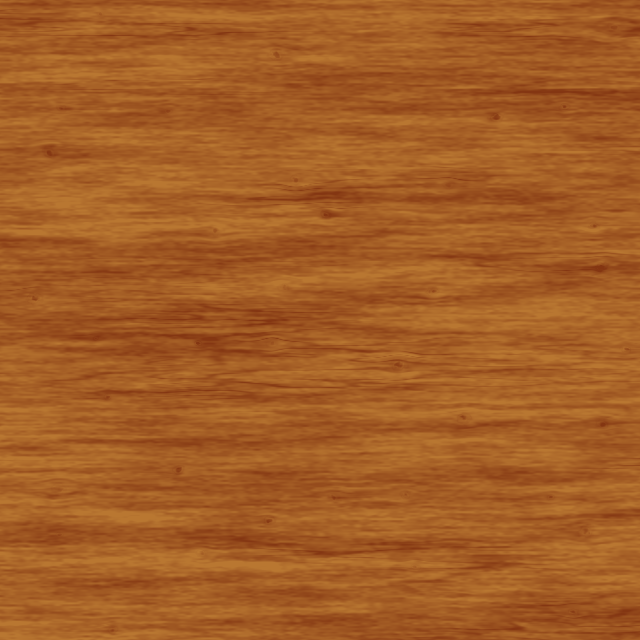
This texture is drawn by a Shadertoy shader. Its source:

```glsl
// Warm brown wood veneer with horizontal grain and small scattered knots.
// Layers of stretched streak noise set the tone; knots bend the grain
// around them and leave dark hearts, tapering tails and pale halos.

#define MEAN_COLOR vec3(0.647, 0.372, 0.148)
#define TONE_STEP vec3(0.034, 0.042, 0.020)
#define BAND_AMOUNT 1.4
#define STREAK_AMOUNT 1.25
#define FIBER_AMOUNT 1.2
#define PORE_AMOUNT 0.95
#define LINE_AMOUNT 1.9
#define KNOT_GRID vec2(5.0, 10.0)
#define KNOT_CHANCE 0.7
#define KNOT_SIZE 0.006

float hash(vec2 p) {
    return fract(sin(dot(p, vec2(127.1, 311.7))) * 43758.5453);
}

// Smooth noise along one row; each row is shifted to hide the lattice
float rowNoise(float x, float row) {
    x += 17.0 * hash(vec2(row, 4.7));
    float cell = floor(x);
    float t = smoothstep(0.0, 1.0, x - cell);
    return mix(hash(vec2(cell, row)), hash(vec2(cell + 1.0, row)), t);
}

// Two-dimensional noise in the range -1 to 1
float grain(vec2 p) {
    float row = floor(p.y);
    float t = smoothstep(0.0, 1.0, p.y - row);
    return 2.0 * mix(rowNoise(p.x, row), rowNoise(p.x, row + 1.0), t) - 1.0;
}

// Returns grain displacement, knot darkness, pale halo and line strength
vec4 knots(vec2 p) {
    vec4 sum = vec4(0.0);
    vec2 home = floor(p * KNOT_GRID);
    for (int j = -1; j <= 1; j++) {
        for (int i = -1; i <= 1; i++) {
            vec2 cell = home + vec2(i, j);
            if (hash(cell + 31.3) > KNOT_CHANCE) continue;
            vec2 jitter = vec2(hash(cell + 3.1), hash(cell + 8.6));
            vec2 d = p - (cell + 0.1 + 0.8 * jitter) / KNOT_GRID;
            float size = KNOT_SIZE * mix(0.5, 1.2, hash(cell + 12.4));
            float side = hash(cell + 19.2) < 0.5 ? -1.0 : 1.0;
            d.y += 0.12 * side * d.x * exp(-abs(d.x) * 35.0);

            // Grain spreads around the heart
            vec2 bend = d / (size * vec2(3.5, 2.6));
            sum.x -= 0.75 * d.y * exp(-dot(bend, bend));

            // Uneven heart and a tail on one side
            float radius = length(d / vec2(1.2, 0.85)) / size;
            radius += 0.45 * grain(d * 260.0 + cell * 7.0);
            float heart = 1.0 - smoothstep(0.15, 0.9, radius);
            float ring = exp(-pow((radius - 1.35) * 3.0, 2.0));
            float along = d.x * side;
            float reach = smoothstep(-0.015, 0.01, along) * exp(-abs(along) * 22.0);
            float tail = reach * exp(-pow(d.y / (size * 1.3), 2.0));
            float strength = mix(0.3, 1.0, hash(cell + 25.8));
            sum.y += strength * (1.9 * heart + 0.4 * ring + 0.5 * tail);

            // Lighter wood on the other side, denser lines near the tail
            vec2 glow = (d + vec2(side * size * 2.0, size)) / (size * vec2(2.8, 1.8));
            sum.z += strength * exp(-dot(glow, glow));
            sum.w += reach * exp(-pow(d.y / (size * 2.4), 2.0));
        }
    }
    return sum;
}

void mainImage(out vec4 fragColor, in vec2 fragCoord) {
    vec2 p = fragCoord / iResolution.y;
    vec4 knot = knots(p);

    // Wavy grain coordinates, bent by the knots
    vec2 g = p;
    g.y += knot.x + 0.003 * grain(p * vec2(5.0, 13.0));
    g.y += 0.0012 * grain(p * vec2(22.0, 40.0) + 5.0);

    // Broad bands, streaks and fibers
    float tone = BAND_AMOUNT * grain(g * vec2(2.6, 42.0));
    tone += STREAK_AMOUNT * grain(g * vec2(7.0, 110.0) + 40.0);
    tone += FIBER_AMOUNT * grain(g * vec2(20.0, 270.0) + 80.0);
    tone += 0.4 * grain(p * vec2(16.0, 24.0) + 120.0);
    tone += PORE_AMOUNT * grain(p * vec2(100.0, 350.0) + 160.0);

    // Thin dark growth lines gathered in patches
    float patches = smoothstep(0.1, 0.7, grain(g * vec2(3.2, 22.0) + 200.0));
    float ridge = abs(grain(g * vec2(10.0, 155.0) + 240.0));
    float line = 1.0 - smoothstep(0.0, 0.32, ridge);
    tone -= LINE_AMOUNT * line * min(patches + 0.8 * knot.w, 1.0);

    // Knots, centering and color
    tone += 0.05 + 0.7 * knot.z - 1.5 * knot.y;
    tone = clamp(tone, -3.8, 2.3);
    fragColor = vec4(MEAN_COLOR + TONE_STEP * tone, 1.0);
}
```
